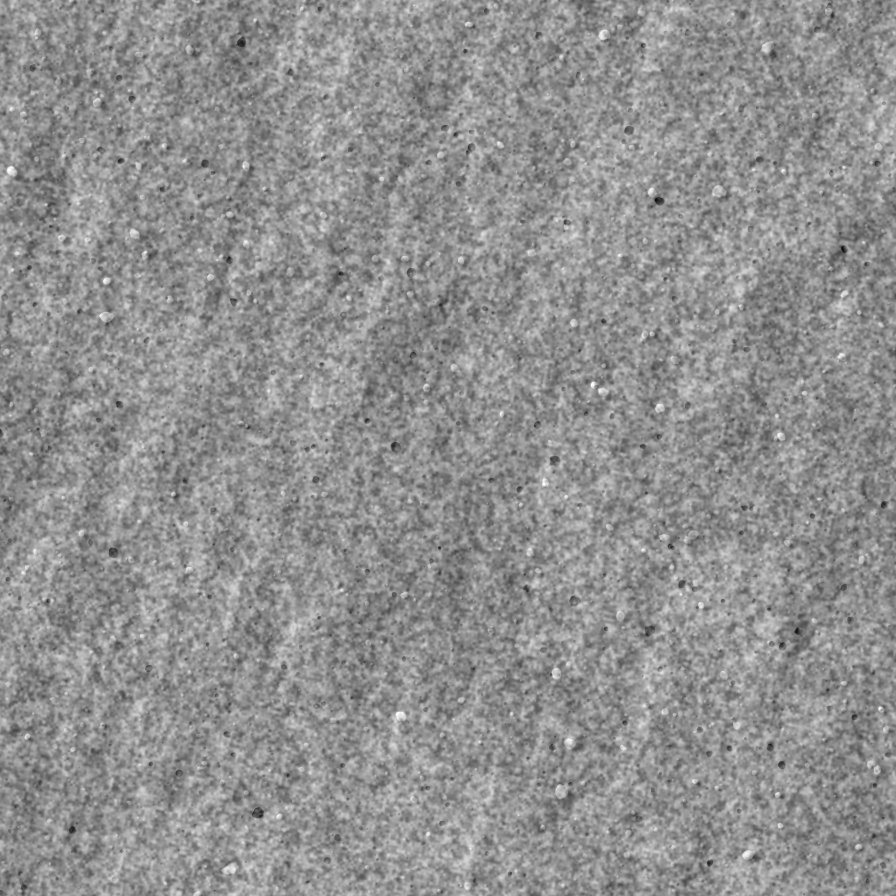
This texture is drawn by a WebGL 2 fragment shader. Its source:

```glsl
#version 300 es
precision highp float;
// Fine grey sand raked by steep, faint ripples and lit from the upper left.
// Layers of value noise make the grain and the ripples; jittered cells
// scatter small bright stones with shadows and dark pits over them.
uniform vec2 u_resolution;
out vec4 outColor;

// Integer hash: three random values per lattice cell
vec3 hash3(vec2 cell, uint seed) {
    uvec3 v = uvec3(uvec2(ivec2(cell) + 4096), seed);
    v = v * 1664525u + 1013904223u;
    v.x += v.y * v.z; v.y += v.z * v.x; v.z += v.x * v.y;
    v ^= v >> 16u;
    v.x += v.y * v.z; v.y += v.z * v.x; v.z += v.x * v.y;
    return vec3(v >> 8u) / 16777216.0;
}

// Value noise centred on zero
float noise(vec2 p, uint seed) {
    vec2 i = floor(p), f = fract(p);
    f = f * f * (3.0 - 2.0 * f);
    float low = mix(hash3(i, seed).x, hash3(i + vec2(1, 0), seed).x, f.x);
    float high = mix(hash3(i + vec2(0, 1), seed).x, hash3(i + vec2(1, 1), seed).x, f.x);
    return mix(low, high, f.y) - 0.5;
}

mat2 rotation(float angle) {
    float c = cos(angle), s = sin(angle);
    return mat2(c, s, -s, c);
}

// Signed tone of scattered stones and pits, one candidate per cell
float pebbles(vec2 p, float cells, float density, uint seed) {
    vec2 q = p * cells, home = floor(q);
    float blur = 0.8 * cells / u_resolution.y;
    float tone = 0.0;
    for (int y = -1; y <= 1; y++) {
        for (int x = -1; x <= 1; x++) {
            vec2 cell = home + vec2(x, y);
            vec3 place = hash3(cell, seed);
            vec3 look = hash3(cell, seed + 1u);
            if (place.z > density) continue;
            vec2 d = rotation(look.z * 6.28) * (q - cell - place.xy);
            d *= vec2(1.0, 0.7 + 0.5 * look.x);
            d = d * rotation(look.z * 6.28);
            float radius = mix(0.08, 0.2, look.y * look.y);
            // Uneven outline
            float dist = length(d) + radius * 0.5 * noise(q * 7.0, seed + 2u);
            float body = 1.0 - smoothstep(radius - blur, radius + blur, dist);
            float side = clamp(dot(d, vec2(-0.8, 0.6)) / radius, -1.0, 1.0);
            vec2 behind = (d - radius * vec2(1.1, -0.8)) / radius;
            float shade = exp(-dot(behind, behind));
            if (look.x < 0.5) {
                tone += body * (0.19 + 0.13 * side) - 0.17 * shade * (1.0 - body);
            } else {
                tone += 0.07 * shade - body * (0.22 + 0.08 * side);
            }
        }
    }
    return tone;
}

void main() {
    vec2 p = gl_FragCoord.xy / u_resolution.y;

    // Ripple frame: x runs across the streaks, y along them
    vec2 r = rotation(0.3) * p;
    r.x += 0.012 * noise(r * vec2(9.0, 5.0), 1u);
    float tone = 0.568;
    tone += 0.07 * noise(r * vec2(7.0, 2.5), 2u);
    tone += 0.12 * noise(r * vec2(34.0, 8.0), 3u);
    tone += 0.10 * noise(r * vec2(68.0, 22.0), 4u);

    // Lumps shaded by their slope towards the light
    vec2 lump = rotation(0.7) * p * 85.0;
    vec2 toLight = rotation(0.7) * vec2(-0.4, 0.3);
    tone += 0.10 * (noise(lump, 5u) - noise(lump + toLight, 5u));

    // Grain from coarse to fine, each layer turned to hide its lattice
    tone += 0.12 * noise(rotation(0.5) * p * vec2(120.0, 105.0), 6u);
    tone += 0.24 * noise(rotation(1.1) * p * 205.0, 7u);
    tone += 0.19 * noise(rotation(0.2) * p * 320.0, 8u);

    // Stones and pits: few large, more middling, many tiny
    tone += pebbles(p, 30.0, 0.13, 20u);
    tone += 0.85 * pebbles(p, 48.0, 0.20, 30u);
    tone += 0.60 * pebbles(p, 80.0, 0.22, 40u);

    outColor = vec4(vec3(clamp(tone, 0.0, 1.0)), 1.0);
}
```
